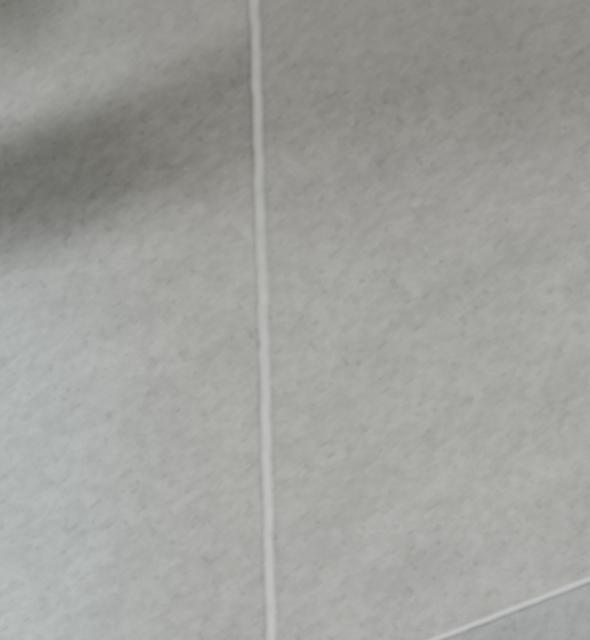
Write a Shadertoy shader that draws this texture.

```glsl
// Grey stone tiles with pale grout lines, crossed by a soft diagonal shadow.

float hash(vec2 cell) {
    vec3 q = fract(vec3(cell.xyx) * 0.1031);
    q += dot(q, q.yzx + 33.33);
    return fract((q.x + q.y) * q.z);
}

// Smooth value noise in -1..1
float noise(vec2 p) {
    vec2 cell = floor(p);
    vec2 f = fract(p);
    f = f * f * f * (f * (f * 6.0 - 15.0) + 10.0);
    float low = mix(hash(cell), hash(cell + vec2(1, 0)), f.x);
    float high = mix(hash(cell + vec2(0, 1)), hash(cell + vec2(1, 1)), f.x);
    return mix(low, high, f.y) * 2.0 - 1.0;
}

float fbm(vec2 p, int octaves) {
    float sum = 0.0;
    float weight = 0.5;
    for (int i = 0; i < octaves; i++) {
        sum += weight * noise(p);
        p = mat2(1.6, 1.2, -1.2, 1.6) * p + 17.3;
        weight *= 0.6;
    }
    return sum;
}

// Signed distance to the line through a along direction dir, positive on its left
float lineDistance(vec2 p, vec2 a, vec2 dir) {
    vec2 n = normalize(vec2(-dir.y, dir.x));
    return dot(p - a, n);
}

float softLine(float d, float halfWidth, float blur) {
    return 1.0 - smoothstep(halfWidth - blur, halfWidth + blur, abs(d));
}

// Broad daylight: cool and bright at lower left, warmer to the right
vec3 daylight(vec2 p) {
    vec3 color = mix(vec3(0.665, 0.668, 0.655), vec3(0.635, 0.632, 0.615), smoothstep(0.1, 0.8, p.y));
    float coolness = (1.0 - smoothstep(0.0, 0.36, p.x)) * (1.0 - smoothstep(0.35, 1.0, p.y) * 0.65);
    return color + coolness * vec3(0.035, 0.052, 0.062);
}

// Shade amount: a dense band on the left and a wide veil on the right
float shadowAmount(vec2 p, float side) {
    float lowerEdge = p.y - (0.59 + 0.26 * p.x);
    float upperEdge = p.y - (0.775 + 0.42 * p.x);
    float band = smoothstep(-0.055, 0.10, lowerEdge) * (1.0 - smoothstep(-0.055, 0.055, upperEdge));
    float strength = mix(0.225, 0.105, smoothstep(0.0, 0.4, p.x));
    float corner = 0.13 * (1.0 - smoothstep(0.0, 0.16, length(p - vec2(0.0, 1.02))));
    float topDim = 0.055 * smoothstep(0.78, 1.0, p.y);
    float leftShade = band * strength + corner + topDim;
    float veil = 0.085 * smoothstep(-0.16, 0.16, p.y - (0.70 + 0.16 * (p.x - 0.4)));
    return mix(leftShade, veil, side);
}

// Fine mottling, stretched along the diagonal
float stoneGrain(vec2 p) {
    vec2 along = normalize(vec2(0.8, 0.6));
    vec2 q = vec2(dot(p, along), dot(p, vec2(-along.y, along.x)));
    float grain = fbm(q * vec2(58.0, 90.0), 3) * 0.034;
    float clouds = fbm(q * vec2(7.0, 13.0) + 5.0, 3) * 0.022;
    float pits = smoothstep(0.55, 0.95, noise(q * vec2(75.0, 100.0) + 41.0)) * 0.025;
    return grain + clouds - pits;
}

void mainImage(out vec4 fragColor, in vec2 fragCoord) {
    vec2 p = fragCoord / iResolution.y;
    float pixel = 1.0 / iResolution.y;

    // Grout geometry with slightly uneven edges
    float wobble = 0.0012 * noise(vec2(p.y * 45.0, 3.0));
    float uprightX = 0.424 - 0.024 * p.y - 0.002 * smoothstep(0.4, 0.8, p.y);
    float upright = p.x - uprightX + wobble;
    float slanted = lineDistance(p, vec2(0.677, 0.0), vec2(0.245, 0.096));
    slanted += 0.0006 * noise(p * 50.0);

    // Lit stone
    float side = smoothstep(-0.012, 0.012, upright);
    float shade = shadowAmount(p, side);
    vec3 color = daylight(p) - shade * vec3(0.97, 1.0, 1.03);
    color += stoneGrain(p) * (1.0 - 0.25 * smoothstep(0.8, 1.0, p.y));

    // Lower right tile is a touch darker and cooler
    float lowerTile = 1.0 - smoothstep(-0.004, 0.002, slanted);
    color -= lowerTile * vec3(0.035, 0.025, 0.018);

    // Dark seams beside the grout
    color -= 0.035 * softLine(upright + 0.010, 0.003, 0.005);
    color -= 0.018 * softLine(upright - 0.011, 0.003, 0.006);
    color -= 0.045 * softLine(slanted + 0.007, 0.002, 0.003);

    // Pale grout
    vec3 grout = mix(vec3(0.755, 0.76, 0.75), vec3(0.665, 0.665, 0.655), smoothstep(0.2, 0.95, p.y));
    grout += 0.015 * noise(p * vec2(90.0, 60.0));
    color = mix(color, grout, 0.9 * softLine(upright, 0.0065, 0.004 + pixel));
    color = mix(color, vec3(0.77, 0.775, 0.77), 0.9 * softLine(slanted, 0.0036, 0.0022 + pixel));

    fragColor = vec4(clamp(color, 0.0, 1.0), 1.0);
}
```
